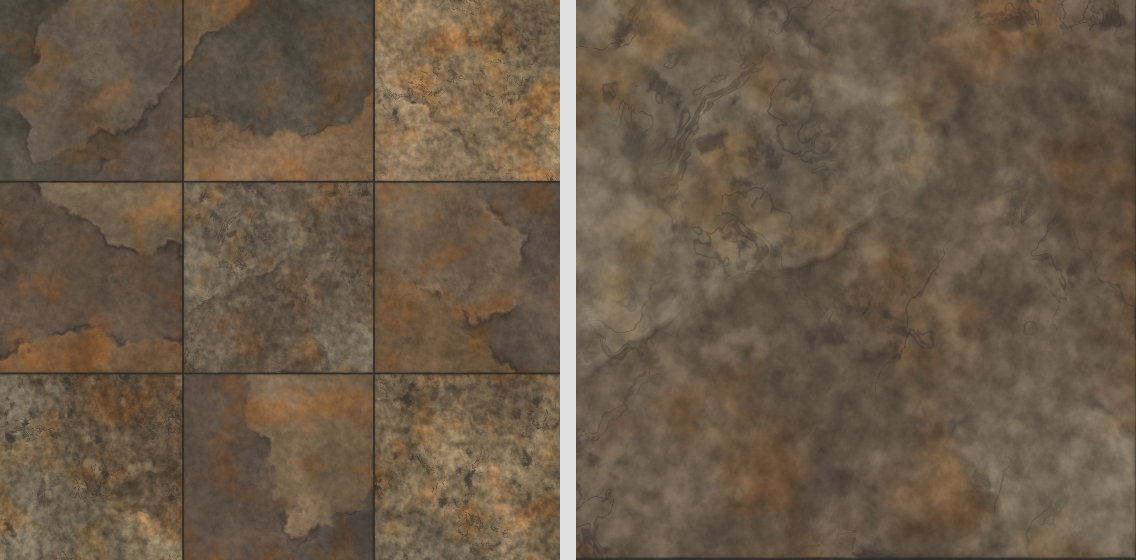
Left: the whole. Right: its middle third, enlarged.
Give the GLSL for this texture, as a three.js fragment shader.

```glsl
// Nine slate floor tiles, three by three, parted by thin dark joints.
// Each tile layers two cleft ledges (noise-warped parabolas) over a base stone,
// then adds mottling, rust, veins, pits and pale crust from gradient noise.

#define JOINT_START vec2(0.327, 0.333)
#define PITCH vec2(0.341, 0.3425)
#define JOINT_HALF 0.0017
#define JOINT_COLOR vec3(0.17, 0.16, 0.145)
#define SHADOW_COLOR vec3(0.20, 0.18, 0.17)
#define CRUST_COLOR vec3(0.61, 0.54, 0.43)
#define RUST_TINT vec3(1.13, 0.98, 0.82)
#define LEDGE_WARP 0.24
#define MOTTLE 0.50
#define GRAIN 0.24

varying vec2 vUv;

// Ledge: vertex x, vertex y, direction of opening, bend.
struct Tile {
  vec3 base; vec3 slabA; vec3 slabB;
  vec4 ledgeA; vec4 ledgeB;
  float rough;
};

vec2 gradient(vec2 cell) {
  float a = 6.2832 * fract(sin(dot(cell, vec2(127.1, 311.7))) * 43758.5);
  return vec2(cos(a), sin(a));
}

float noise(vec2 p) {
  vec2 i = floor(p), f = fract(p), e = vec2(1.0, 0.0);
  vec2 u = f * f * f * (f * (f * 6.0 - 15.0) + 10.0);
  float low = mix(dot(gradient(i), f), dot(gradient(i + e), f - e), u.x);
  float high = mix(dot(gradient(i + e.yx), f - e.yx), dot(gradient(i + 1.0), f - 1.0), u.x);
  return mix(low, high, u.y);
}

float fbm(vec2 p) {
  float sum = 0.0, amp = 0.6;
  for (int k = 0; k < 5; k++) {
    sum += amp * noise(p);
    p = mat2(1.6, 1.2, -1.2, 1.6) * p + 7.3;
    amp *= 0.55;
  }
  return sum;
}

// Stone colours and ledge layout, counted from the lower left tile.
Tile tileAt(float n) {
  if (n < 0.5) return Tile(vec3(.42, .385, .315), vec3(.37, .31, .24), vec3(.51, .45, .35), vec4(.4, .6, .5, .5), vec4(.75, .25, -1.2, 4.), 1.);
  if (n < 1.5) return Tile(vec3(.365, .31, .265), vec3(.45, .375, .29), vec3(.335, .30, .265), vec4(.6, .22, 1.15, 2.), vec4(.7, .15, -.9, .3), .15);
  if (n < 2.5) return Tile(vec3(.50, .43, .33), vec3(.42, .36, .28), vec3(.41, .37, .30), vec4(.5, .78, 1.4, 0.), vec4(.3, .25, 4.2, .3), 1.);
  if (n < 3.5) return Tile(vec3(.365, .31, .26), vec3(.45, .39, .31), vec3(.43, .335, .24), vec4(.6, .66, 1.19, .9), vec4(.6, .22, -1.57, .5), .15);
  if (n < 4.5) return Tile(vec3(.385, .335, .28), vec3(.44, .40, .335), vec3(.47, .43, .36), vec4(.62, .7, 3.14, 5.), vec4(.68, .2, -.6, 6.), .75);
  if (n < 5.5) return Tile(vec3(.365, .315, .27), vec3(.43, .345, .255), vec3(.42, .355, .285), vec4(.4, .45, 3.8, .3), vec4(.85, .32, 2.45, 7.), .15);
  if (n < 6.5) return Tile(vec3(.315, .29, .255), vec3(.355, .305, .265), vec3(.38, .34, .29), vec4(.75, .35, -.6, 0.), vec4(.2, .12, .95, 6.), .12);
  if (n < 7.5) return Tile(vec3(.51, .41, .31), vec3(.33, .30, .26), vec3(.45, .37, .28), vec4(.62, .28, 1.7, .6), vec4(.18, .78, 2.4, 0.), .2);
  return Tile(vec3(.52, .44, .33), vec3(.43, .37, .285), vec3(.55, .465, .36), vec4(.78, .6, .8, 1.), vec4(.3, .35, 3.9, 0.), .85);
}

float ledgeDistance(vec2 p, vec4 ledge) {
  vec2 n = vec2(cos(ledge.z), sin(ledge.z)), q = p - ledge.xy;
  float t = dot(q, vec2(-n.y, n.x));
  return (dot(q, n) - ledge.w * t * t) / sqrt(1.0 + 4.0 * ledge.w * ledge.w * t * t);
}

// Lays a slab over the stone, with a broken shadow and a worn bright lip.
vec3 addSlab(vec3 stone, vec3 slab, float d, float breakup, float rough) {
  float soft = mix(0.012, 0.07, rough);
  stone = mix(stone, slab, smoothstep(-soft, soft, d));
  float strength = smoothstep(-0.15, 0.22, breakup);
  float shadow = exp(-abs(d + 0.008) / mix(0.007, 0.016, strength));
  float lip = exp(-abs(d - 0.018) / 0.012);
  stone = mix(stone, SHADOW_COLOR, 0.75 * strength * shadow * (1.0 - 0.5 * rough));
  return stone * (1.0 + 0.15 * lip * strength);
}

void main() {
  vec2 grid = (vUv - JOINT_START) / PITCH + 1.0;
  vec2 id = clamp(floor(grid), 0.0, 2.0);
  vec2 p = grid - id;
  float index = id.x + 3.0 * id.y;
  Tile tile = tileAt(index);
  vec2 seed = p + id * vec2(17.3, 23.7) + 3.1;

  // Cleft layers
  vec2 warp = vec2(fbm(seed * 3.0), fbm(seed * 3.0 + 41.0));
  vec2 q = p + LEDGE_WARP * warp;
  float breakup = noise(seed * 5.0 + 9.0);
  vec3 stone = addSlab(tile.base, tile.slabA, ledgeDistance(q, tile.ledgeA), breakup, tile.rough);
  stone = addSlab(stone, tile.slabB, ledgeDistance(q, tile.ledgeB), -breakup, tile.rough);

  // Mottling, rust and fine grain
  float broad = fbm(seed * 2.6 + warp + 60.0);
  float fine = fbm(seed * 24.0);
  stone *= 1.0 + MOTTLE * broad * (0.7 + 0.5 * tile.rough);
  stone = mix(stone, stone * RUST_TINT, smoothstep(-0.05, 0.35, fbm(seed * 3.7 + 80.0)));
  stone *= 1.0 + GRAIN * fine * (0.6 + 1.4 * tile.rough);

  // Weathered veins, pits and crust along the tile's own grain
  float turn = 0.7 + 1.9 * index;
  vec2 along = mat2(cos(turn), sin(turn), -sin(turn), cos(turn)) * seed * vec2(3.0, 6.5);
  float streak = fbm(along + 1.5 * warp);
  float patchy = smoothstep(-0.12, 0.25, noise(seed * 3.5 + 30.0));
  float vein = (1.0 - smoothstep(0.0, 0.035, abs(streak))) * patchy;
  float pits = smoothstep(0.12, 0.42, fbm(seed * 13.0 + 50.0) + 0.35 * streak) * (0.35 + 0.65 * patchy);
  float crust = smoothstep(0.1, 0.5, fbm(seed * 9.0 + 20.0) - 0.5 * streak);
  stone = mix(stone, CRUST_COLOR, 0.55 * crust * tile.rough);
  stone = mix(stone, SHADOW_COLOR, vein * (0.08 + 0.4 * tile.rough));
  stone = mix(stone, SHADOW_COLOR, pits * (0.1 + 0.6 * tile.rough));

  // Joints with slightly shaded tile edges
  vec2 gap = abs(grid - floor(grid + 0.5)) * PITCH;
  float edge = min(gap.x, gap.y) + 0.0005 * noise(vUv * 70.0);
  stone *= 1.0 - 0.15 * exp(-edge / 0.004);
  float joint = 1.0 - smoothstep(JOINT_HALF - 0.001, JOINT_HALF + 0.001, edge);
  gl_FragColor = vec4(mix(stone, JOINT_COLOR, 0.85 * joint), 1.0);
}
```
